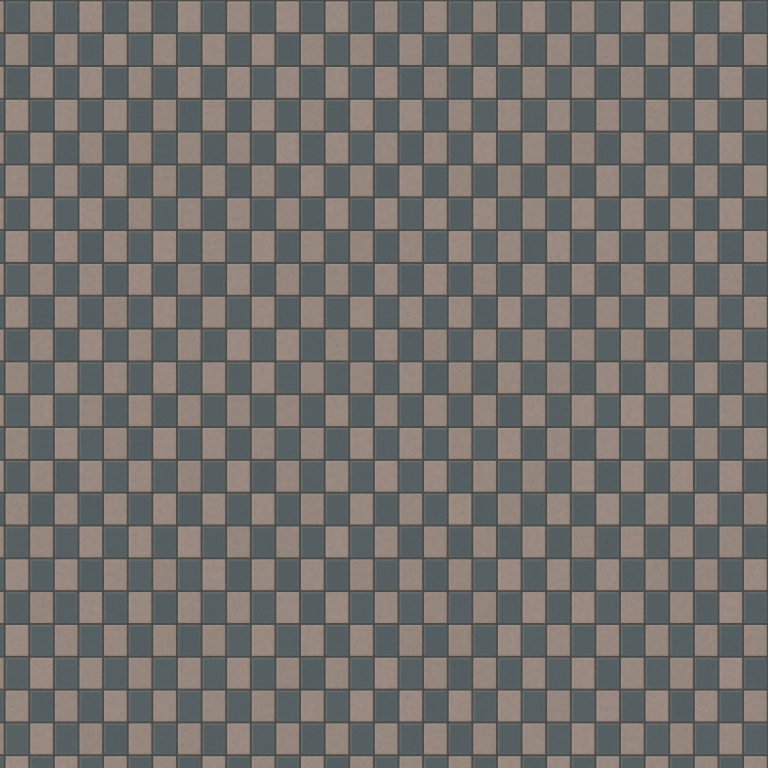
This texture is drawn by a WebGL 1 fragment shader. Its source:

```glsl
precision highp float;
// Checkerboard of upright slate and clay tiles with thin grout and glazed rims.

uniform vec2 u_resolution;

#define TILE_COUNT vec2(31.2, 23.4)
#define GRID_SHIFT vec2(0.19, 0.388)
#define GROUT_WIDTH 0.0025
#define CORNER_RADIUS 0.0012
#define RIM_WIDTH 0.0022
#define RIM_LIGHT 0.045
#define TILE_VARIATION 0.018
#define MOTTLE 0.035
#define SLATE vec3(0.335, 0.370, 0.380)
#define CLAY vec3(0.595, 0.535, 0.500)
#define GROUT vec3(0.300, 0.300, 0.285)

float hash(vec2 p) {
    vec3 q = fract(vec3(p.xyx) * 0.1031);
    q += dot(q, q.yzx + 33.33);
    return fract((q.x + q.y) * q.z);
}

vec2 gradient(vec2 cell) {
    float angle = 6.28318 * hash(cell);
    return vec2(cos(angle), sin(angle));
}

float gradientNoise(vec2 p) {
    vec2 i = floor(p), f = fract(p);
    vec2 s = f * f * f * (f * (f * 6.0 - 15.0) + 10.0);
    vec2 e = vec2(1.0, 0.0);
    float low = mix(dot(gradient(i), f), dot(gradient(i + e.xy), f - e.xy), s.x);
    float high = mix(dot(gradient(i + e.yx), f - e.yx),
                     dot(gradient(i + e.xx), f - e.xx), s.x);
    return mix(low, high, s.y);
}

float fbm(vec2 p) {
    float sum = 0.0, amplitude = 0.6;
    for (int octave = 0; octave < 3; octave++) {
        sum += amplitude * gradientNoise(p);
        p = p * 2.03 + 17.0;
        amplitude *= 0.5;
    }
    return sum;
}

float roundedBox(vec2 p, vec2 halfSize, float radius) {
    vec2 q = abs(p) - halfSize + radius;
    return length(max(q, 0.0)) + min(max(q.x, q.y), 0.0) - radius;
}

void main() {
    vec2 uv = gl_FragCoord.xy / u_resolution;
    float pixel = 1.0 / min(u_resolution.x, u_resolution.y);

    // Tile index and position, with distances in canvas units
    vec2 grid = uv * TILE_COUNT - GRID_SHIFT;
    vec2 tile = floor(grid);
    vec2 local = (fract(grid) - 0.5) / TILE_COUNT;
    vec2 halfSize = 0.5 / TILE_COUNT - 0.5 * GROUT_WIDTH;
    float edge = roundedBox(local, halfSize, CORNER_RADIUS);

    // Alternating glaze, with a small change of tone from tile to tile
    float isClay = mod(tile.x + tile.y, 2.0);
    float tone = hash(tile + 40.0) - 0.5;
    vec3 color = mix(SLATE, CLAY, isClay) * (1.0 + 2.0 * TILE_VARIATION * tone);

    // Cloudy mottling and faint pits, stronger on the clay
    vec2 surface = uv * 130.0 + 19.0 * vec2(hash(tile + 7.0), hash(tile + 91.0));
    float cloud = fbm(surface);
    float pits = smoothstep(0.28, 0.5, gradientNoise(surface * 2.1 + 60.0));
    color *= 1.0 + MOTTLE * mix(0.7, 1.6, isClay) * cloud - 0.05 * pits;

    // Raised rim, lit from the upper left
    float rim = smoothstep(-RIM_WIDTH - pixel, -0.3 * RIM_WIDTH, edge);
    vec2 side = smoothstep(halfSize - 2.0 * RIM_WIDTH, halfSize, abs(local)) * sign(local);
    float facing = clamp(side.y - side.x, -1.0, 1.0);
    color += RIM_LIGHT * rim * (mix(0.7, 0.1, isClay) + 0.6 * facing);

    // Grout with a little grain
    vec3 grout = GROUT * (1.0 + 0.1 * gradientNoise(uv * 220.0));
    float coverage = clamp(0.5 - edge / pixel, 0.0, 1.0);
    gl_FragColor = vec4(mix(grout, color, coverage), 1.0);
}
```
